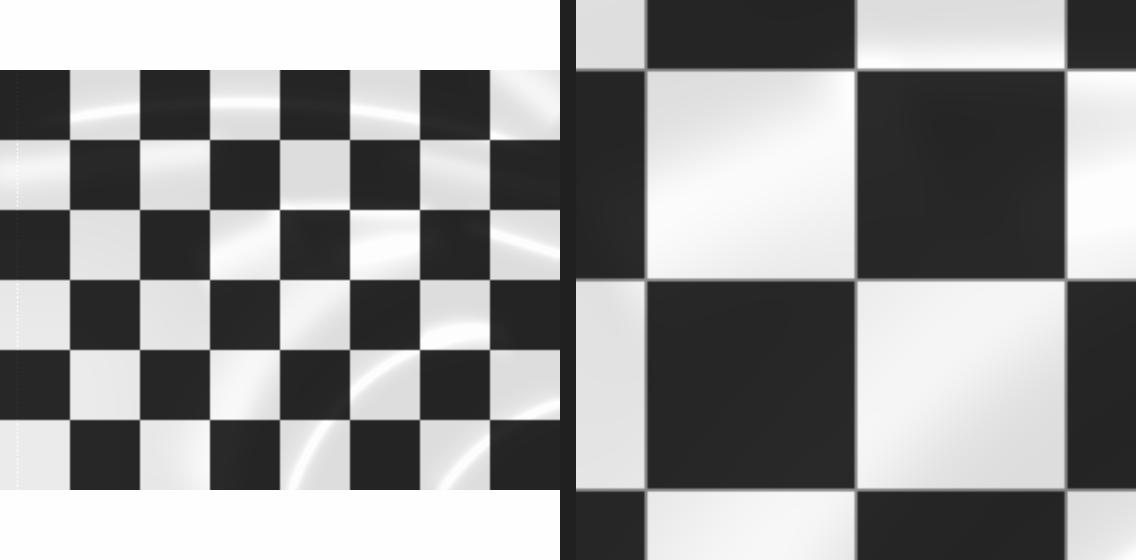
Left, the full canvas; right, a detail of the centre.
A Shadertoy shader for this pattern:

```glsl
// A satin checkered flag, eight squares across and six down, on a white ground.
// Squares come from signed edge ramps; the sheen is a sum of bowed, soft-edged
// folds that brighten the pale cloth strongly and the dark cloth faintly.

const float CELLS = 8.0;
const vec2 FLAG_MIN = vec2(0.0, 0.125);
const vec2 FLAG_MAX = vec2(1.0, 0.875);
const vec3 GROUND = vec3(0.998);
const float SEAM_X = 0.0312;
const float STITCHES = 128.0;

// Light on a fold running from a to b, bowed to the left of its direction.
// widths.x is the falloff on the left side, widths.y on the right.
float fold(vec2 p, vec2 a, vec2 b, float bow, vec2 widths) {
    float halfLen = 0.5 * length(b - a);
    vec2 dir = normalize(b - a);
    vec2 q = p - 0.5 * (a + b);
    float t = dot(q, dir) / halfLen;
    float slope = 2.0 * bow * t / halfLen;
    float across = dot(q, vec2(-dir.y, dir.x)) - bow * (1.0 - t * t);
    float d = across / sqrt(1.0 + slope * slope);
    d /= d > 0.0 ? widths.x : widths.y;
    return exp(-d * d) * (1.0 - smoothstep(0.9, 1.3, abs(t)));
}

// Sharp crest with a fainter halo around it.
float crest(vec2 p, vec2 a, vec2 b, float bow) {
    return 0.75 * fold(p, a, b, bow, vec2(0.010, 0.009))
         + 0.40 * fold(p, a, b, bow, vec2(0.032, 0.022));
}

float sheen(vec2 p) {
    // gentle brightening toward the lower left
    float light = 0.42 * (1.0 - smoothstep(0.1, 0.55, p.x))
                * (1.0 - smoothstep(0.3, 0.8, p.y)) + 0.08;

    // narrow bright crests
    light += crest(p, vec2(0.125, 0.789), vec2(0.90, 0.75), 0.045);
    light += crest(p, vec2(0.521, 0.125), vec2(0.833, 0.408), 0.056);
    light += crest(p, vec2(0.79, 0.125), vec2(1.0, 0.28), 0.022);
    light += crest(p, vec2(0.84, 0.595), vec2(1.0, 0.545), 0.0);

    // broad soft rolls
    light += 0.65 * fold(p, vec2(0.0, 0.694), vec2(0.375, 0.733), 0.0, vec2(0.028, 0.035));
    light += 0.80 * fold(p, vec2(0.50, 0.625), vec2(0.75, 0.622), 0.004, vec2(0.016, 0.020));
    light += 0.45 * fold(p, vec2(0.72, 0.725), vec2(1.0, 0.66), 0.0, vec2(0.018, 0.030));
    light += 0.55 * fold(p, vec2(0.61, 0.54), vec2(0.78, 0.575), 0.0, vec2(0.025, 0.018));
    light += 0.80 * fold(p, vec2(0.36, 0.53), vec2(0.52, 0.60), 0.0, vec2(0.032, 0.060));
    light += 0.70 * fold(p, vec2(0.38, 0.125), vec2(0.74, 0.56), 0.085, vec2(0.075, 0.042));
    light += 0.75 * fold(p, vec2(0.76, 0.39), vec2(0.90, 0.40), 0.012, vec2(0.022, 0.026));
    light += 0.70 * fold(p, vec2(0.88, 0.90), vec2(1.0, 0.80), 0.0, vec2(0.045, 0.035));
    return clamp(light, 0.0, 1.0);
}

// 1 on pale squares, 0 on dark ones, with a ramp of half-width soft between.
float checker(vec2 p, float soft) {
    vec2 q = p * CELLS;
    vec2 edgeDist = (0.5 - abs(fract(q) - 0.5)) / CELLS;
    vec2 side = 1.0 - 2.0 * mod(floor(q), 2.0);
    vec2 ramp = side * smoothstep(0.0, soft, edgeDist);
    return 0.5 - 0.5 * ramp.x * ramp.y;
}

// Dotted vertical line of stitching.
float stitching(vec2 p, float soft) {
    float line = 1.0 - smoothstep(0.0006, 0.0006 + soft, abs(p.x - SEAM_X));
    float dash = smoothstep(0.25, 0.55, 0.5 + 0.5 * cos(6.28318 * p.y * STITCHES));
    return line * dash;
}

void mainImage(out vec4 fragColor, in vec2 fragCoord) {
    vec2 p = fragCoord / iResolution.xy;
    float soft = max(0.0018, 0.75 / iResolution.y);

    // cloth
    float light = sheen(p);
    vec3 pale = vec3(mix(0.855, 0.992, light));
    vec3 dark = vec3(mix(0.141, 0.164, light));

    // stitched hem near the left side
    float stitch = stitching(p, soft);
    pale = mix(pale, vec3(0.99), 0.8 * stitch);
    dark += 0.025 * stitch;

    // squares, kept clear of ramps along the outer border
    vec2 inner = clamp(p, FLAG_MIN + soft, FLAG_MAX - soft);
    vec3 cloth = mix(dark, pale, checker(inner, soft));

    // flag over ground
    float border = min(p.y - FLAG_MIN.y, FLAG_MAX.y - p.y);
    float inside = smoothstep(-0.5 * soft, 0.5 * soft, border);
    fragColor = vec4(mix(GROUND, cloth, inside), 1.0);
}
```
